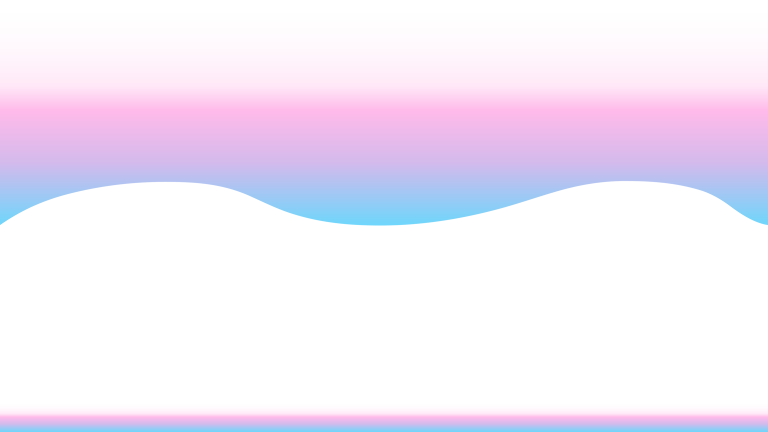
Reproduce this background procedurally as a Shadertoy shader.

```glsl
const vec3 WHITE = vec3(1.0);
const vec3 BLUSH = vec3(1.0, 0.91, 0.97);
const vec3 PINK = vec3(1.0, 0.73, 0.917);
const vec3 LAVENDER = vec3(0.83, 0.728, 0.925);
const vec3 CYAN = vec3(0.43, 0.84, 0.985);

// Wave knots: x, height, slope, all in canvas heights
const int KNOTS = 12;
const vec3 WAVE[KNOTS] = vec3[KNOTS](
    vec3(0.0, 0.479, 0.70), vec3(0.162, 0.552, 0.25),
    vec3(0.382, 0.579, 0.0), vec3(0.579, 0.546, -0.45),
    vec3(0.671, 0.507, -0.33), vec3(0.880, 0.478, 0.0),
    vec3(1.157, 0.517, 0.27), vec3(1.296, 0.559, 0.28),
    vec3(1.447, 0.581, 0.0), vec3(1.620, 0.560, -0.30),
    vec3(1.690, 0.523, -0.75), vec3(1.778, 0.479, -0.15));

float ramp(float start, float end, float t) {
    return clamp((t - start) / (end - start), 0.0, 1.0);
}

// Cubic Hermite curve between two knots
float hermite(vec3 a, vec3 b, float x) {
    float span = b.x - a.x;
    float t = ramp(a.x, b.x, x);
    float s = 1.0 - t;
    float ease = t * t * (3.0 - 2.0 * t);
    return mix(a.y, b.y, ease) + span * t * s * (a.z * s - b.z * t);
}

float waveHeight(float x) {
    float height = WAVE[0].y;
    for (int i = 0; i < KNOTS - 1; i++) {
        if (x >= WAVE[i].x) height = hermite(WAVE[i], WAVE[i + 1], x);
    }
    return height;
}

// Sky colour from white at t = 0 to cyan at t = 1
vec3 skyGradient(float t) {
    float haze = ramp(0.0, 0.38, t);
    vec3 color = mix(WHITE, BLUSH, haze * haze);
    color = mix(color, PINK, ramp(0.38, 0.49, t));
    color = mix(color, LAVENDER, ramp(0.49, 0.72, t));
    return mix(color, CYAN, ramp(0.72, 1.0, t));
}

void mainImage(out vec4 fragColor, in vec2 fragCoord) {
    vec2 p = fragCoord / iResolution.xy * vec2(16.0 / 9.0, 1.0);
    float pixel = 1.0 / iResolution.y;

    // Upper sky cut by the wave
    float skyDepth = 0.523;
    vec3 sky = skyGradient((1.0 - p.y) / skyDepth);
    float edge = p.y - waveHeight(p.x);
    float skyMask = smoothstep(-0.7 * pixel, 0.7 * pixel, edge);

    // Thin strip along the bottom
    float stripHeight = 0.068;
    vec3 strip = skyGradient(1.0 - p.y / stripHeight);

    fragColor = vec4(mix(strip, sky, skyMask), 1.0);
}
```
